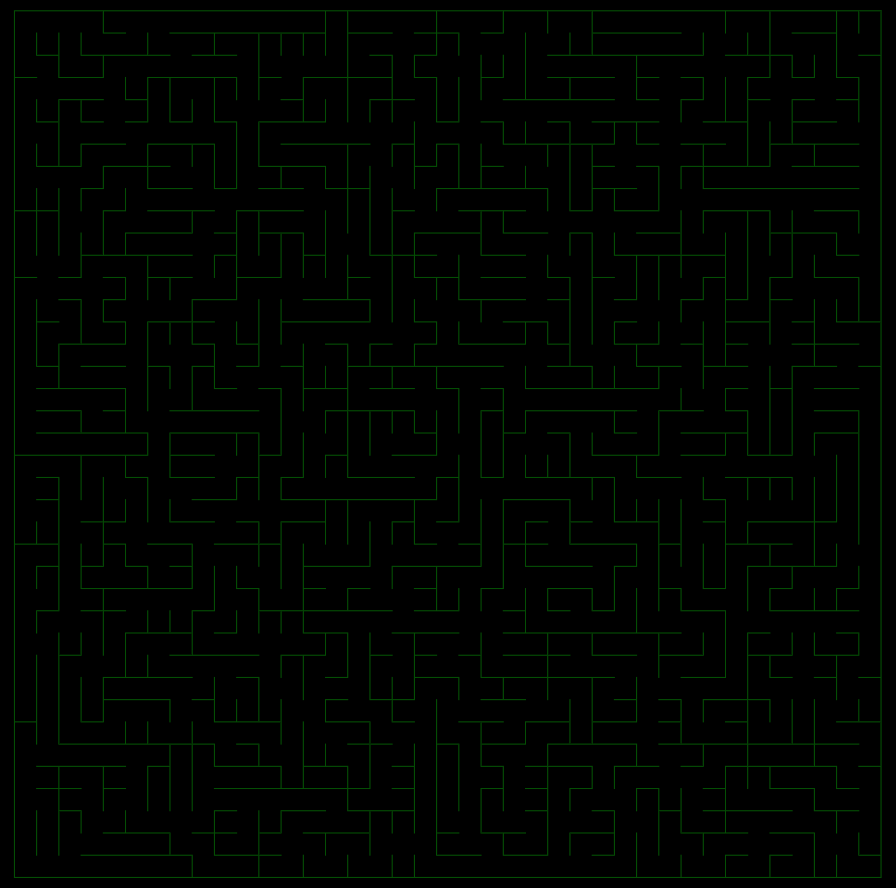
A WebGL 2 fragment shader for this pattern:

```glsl
#version 300 es
precision highp float;

uniform vec2 u_resolution;
out vec4 fragColor;

float hash(vec2 p) {
    vec3 q = fract(p.xyx * vec3(0.1031, 0.1030, 0.0973));
    q += dot(q, q.yzx + 33.33);
    return fract((q.x + q.y) * q.z);
}

vec2 quarterTurn(vec2 d) {
    return vec2(-d.y, d.x);
}

bool isInterior(vec2 v) {
    return all(greaterThan(v, vec2(0.5))) && all(lessThan(v, vec2(38.5)));
}

// Random axis direction; some neighbours share one, giving runs and combs
vec2 randomHeading(vec2 v) {
    float h = hash(v + 17.0);
    if (hash(v + 171.0) < 0.3) h = hash(floor(v / 3.0) + 311.0);
    vec2 d = h < 0.5 ? vec2(1.0, 0.0) : vec2(0.0, 1.0);
    return fract(h * 2.0) < 0.5 ? d : -d;
}

// Odd posts adapt to their even neighbours: no doubled walls, no sealed cells
vec2 wallHeading(vec2 v) {
    vec2 d = randomHeading(v);
    if (mod(v.x + v.y, 2.0) < 0.5) return d;
    for (int i = 0; i < 4; i++) {
        vec2 next = randomHeading(v + d);
        if (next != -d && randomHeading(v + next) != -next) return d;
        d = quarterTurn(d);
    }
    return d;
}

// Filtered coverage of a thin line at signed distance x
float stroke(float x, float footprint) {
    float halfWidth = 0.02;
    float reach = 0.5 * footprint;
    float overlap = min(x + reach, halfWidth) - max(x - reach, -halfWidth);
    return max(overlap, 0.0) / footprint;
}

void main() {
    // Maze coordinates: one unit per cell, 39 cells a side
    float pitch = 0.0248;
    vec2 grid = (gl_FragCoord.xy / u_resolution.x - vec2(0.0161, 0.0118)) / pitch;
    float pixel = 1.0 / (u_resolution.x * pitch);
    float footprint = 1.1 * pixel;

    // Outer frame
    vec2 edge = abs(grid - 19.5) - 19.5;
    float ink = stroke(max(edge.x, edge.y), footprint);

    // Half walls meeting at the nearest post
    vec2 post = floor(grid + 0.5);
    vec2 offset = grid - post;
    vec2 own = wallHeading(post);
    vec2 d = vec2(1.0, 0.0);
    for (int i = 0; i < 4; i++) {
        vec2 neighbour = post + d;
        bool hasWall = (isInterior(post) && own == d)
            || (isInterior(neighbour) && wallHeading(neighbour) == -d);
        if (hasWall) {
            float along = clamp(dot(offset, d) / pixel + 1.0, 0.0, 1.0);
            ink = max(ink, along * stroke(dot(offset, quarterTurn(d)), footprint));
        }
        d = quarterTurn(d);
    }

    vec3 wallGreen = vec3(0.02, 0.38, 0.02);
    fragColor = vec4(wallGreen * ink, 1.0);
}
```
